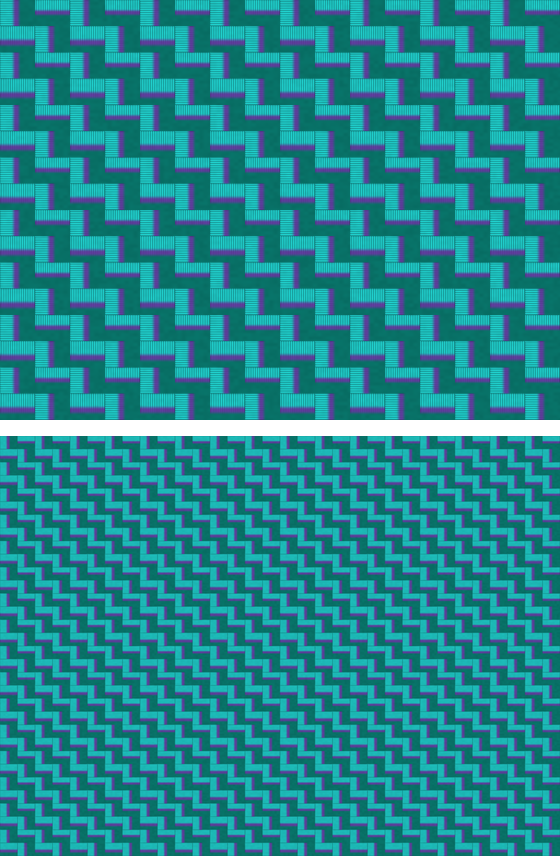
Top, the tile; bottom, the same tile 2 across and 2 down.
Reproduce this pattern procedurally as a Shadertoy shader.

```glsl
float hash(vec2 cell) {
    vec3 q = fract(vec3(cell.xyx) * vec3(0.1031, 0.1030, 0.0973));
    q += dot(q, q.yzx + 33.33);
    return fract((q.x + q.y) * q.z);
}

// Value noise whose lattice wraps after a whole number of cells
float wrapNoise(vec2 uv, float cells) {
    vec2 p = uv * cells;
    vec2 i = floor(p);
    vec2 f = fract(p);
    f = f * f * (3.0 - 2.0 * f);
    float a = hash(mod(i, cells));
    float b = hash(mod(i + vec2(1.0, 0.0), cells));
    float c = hash(mod(i + vec2(0.0, 1.0), cells));
    float d = hash(mod(i + vec2(1.0, 1.0), cells));
    return mix(mix(a, b, f.x), mix(c, d, f.x), f.y);
}

vec3 weave(vec2 uv) {
    vec2 grid = vec2(uv.x, 1.0 - uv.y) * 16.0;
    vec2 cell = floor(grid);
    vec2 f = fract(grid);

    // Checkerboard of upright and level bands; level ones alternate in width
    bool upright = mod(cell.x + cell.y, 2.0) < 0.5;
    float across = upright ? f.x : f.y;
    float along = upright ? f.y : f.x;
    float width = upright ? 0.56 : mix(0.58, 0.75, mod(cell.y, 2.0));
    float t = across / width;

    // Fine ribs, strongest on the lit face
    float rib = sin(6.2832 * along * (upright ? 12.0 : 16.0));
    float face = 1.0 - smoothstep(0.55, 0.85, t);
    float grain = wrapNoise(uv, 128.0) - 0.5;

    // Lit face, rolled side, then ground
    vec3 teal = vec3(0.11, 0.72, 0.71);
    vec3 purple = vec3(0.36, 0.24, 0.60);
    vec3 ground = vec3(0.03, 0.44, 0.40) * (1.0 + 0.08 * grain);
    vec3 band = mix(teal, purple, smoothstep(0.57, 0.80, t));
    band *= 1.0 + rib * mix(0.03, 0.16, face);
    band *= 1.0 + 0.05 * grain;

    // Thin crease where a band meets its neighbours
    float edge = min(across, min(along, 1.0 - along));
    band *= 1.0 - 0.18 * (1.0 - smoothstep(0.0, 0.04, edge));
    return mix(band, ground, smoothstep(0.86, 1.08, t));
}

void mainImage(out vec4 fragColor, in vec2 fragCoord) {
    // Four samples per pixel smooth the cell edges
    vec3 color = vec3(0.0);
    for (int y = 0; y < 2; y++) {
        for (int x = 0; x < 2; x++) {
            vec2 offset = vec2(x, y) * 0.5 - 0.25;
            color += weave((fragCoord + offset) / iResolution.xy);
        }
    }
    fragColor = vec4(color * 0.25, 1.0);
}
```
